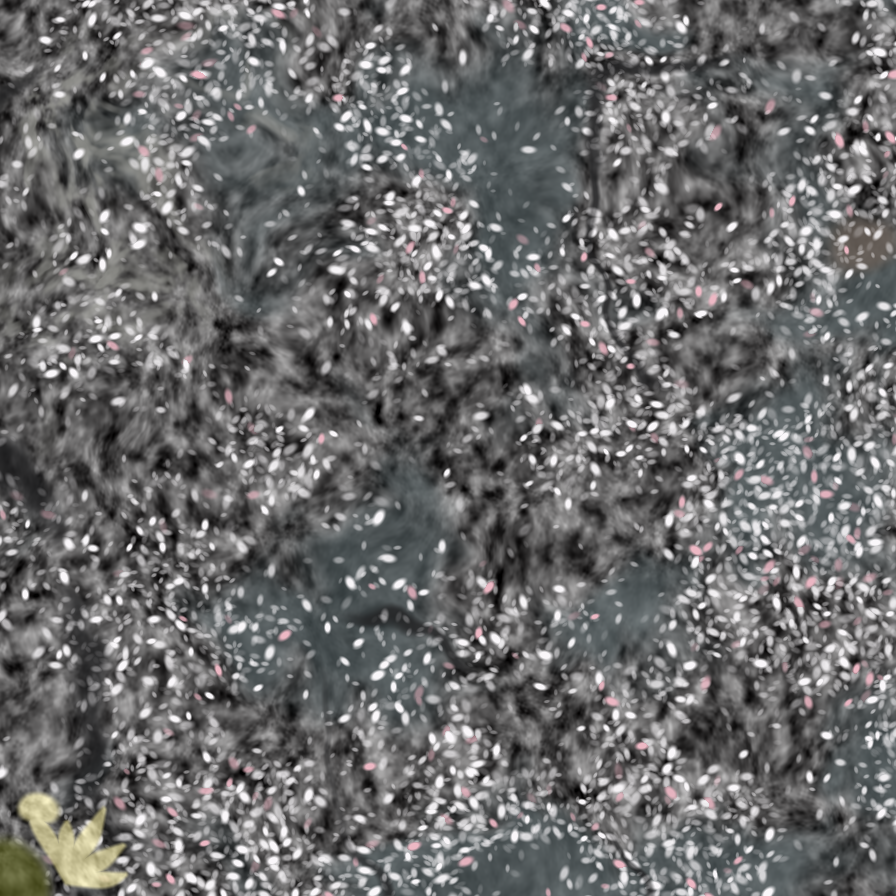
This texture is drawn by a three.js fragment shader. Its source:

```glsl
// Wet dark slate with clustered white glints, cracks, pale lichen and a few dry leaves.
varying vec2 vUv;

const vec3 SLATE = vec3(0.315, 0.345, 0.352);
const vec3 ROUGH_STONE = vec3(0.345, 0.34, 0.34);
const vec3 CRACK = vec3(0.13, 0.13, 0.135);
const vec3 LICHEN = vec3(0.60, 0.60, 0.58);
const vec3 GLINT = vec3(0.98, 0.97, 0.98);
const vec3 PINK_GLINT = vec3(0.93, 0.72, 0.77);
const vec3 LEAF = vec3(0.84, 0.81, 0.62);
const vec3 MOSS = vec3(0.36, 0.37, 0.20);
const vec3 EARTH = vec3(0.40, 0.36, 0.33);

const float GRAIN_SCALE = 72.0;
const float GRAIN_CONTRAST = 0.85;
const float CLUSTER_SCALE = 10.0;
const float LARGE_CELLS = 72.0;
const float SMALL_CELLS = 105.0;
const float LEAF_COUNT = 5.0;
const vec2 LEAF_ROOT = vec2(0.065, 0.005);

float hash(vec2 p) {
  vec3 q = fract(p.xyx * vec3(0.1031, 0.1030, 0.0973));
  q += dot(q, q.yzx + 33.33);
  return fract((q.x + q.y) * q.z);
}

float noise(vec2 p) {
  vec2 cell = floor(p);
  vec2 f = fract(p);
  f = f * f * (3.0 - 2.0 * f);
  float low = mix(hash(cell), hash(cell + vec2(1.0, 0.0)), f.x);
  float high = mix(hash(cell + vec2(0.0, 1.0)), hash(cell + 1.0), f.x);
  return mix(low, high, f.y);
}

float fbm(vec2 p) {
  float sum = 0.0;
  float weight = 0.57;
  for (int i = 0; i < 3; i++) {
    sum += weight * noise(p);
    p = mat2(1.6, 1.2, -1.2, 1.6) * p + 17.3;
    weight *= 0.5;
  }
  return sum;
}

// Chance of finding a glint at a place; the left side is duller.
float glintChance(vec2 p) {
  float cluster = smoothstep(0.34, 0.72, fbm(p * CLUSTER_SCALE + 41.0));
  return mix(0.06, 0.85, cluster) * mix(0.55, 1.0, smoothstep(0.05, 0.3, p.x));
}

// Scattered soft ellipses: x is the brightness, y the pink tint.
vec2 glints(vec2 uv, float cells, float seed) {
  vec2 p = uv * cells;
  vec2 result = vec2(0.0);
  for (int j = -1; j <= 1; j++) {
    for (int i = -1; i <= 1; i++) {
      vec2 id = floor(p) + vec2(float(i), float(j));
      vec2 key = id + seed;
      vec2 center = id + vec2(hash(key + 3.1), hash(key + 7.7));
      float present = step(hash(key + 11.3), glintChance(center / cells));
      float angle = hash(key + 19.9) * 3.14;
      float c = cos(angle);
      float s = sin(angle);
      vec2 d = mat2(c, -s, s, c) * (p - center);
      float size = mix(0.28, 0.52, hash(key + 23.5));
      float spot = 1.0 - smoothstep(0.4, 1.3, length(d / vec2(1.3, 0.75)) / size);
      float shine = present * spot * mix(0.25, 1.15, hash(key + 29.1));
      float pink = step(0.9, hash(key + 37.7));
      if (shine > result.x) result = vec2(shine, pink);
    }
  }
  return result;
}

// Tapered leaves fanning out from one root.
float leaves(vec2 p) {
  float mask = 1.0 - smoothstep(0.017, 0.027, length(p - vec2(0.055, 0.1)));
  for (float i = 0.0; i < LEAF_COUNT; i++) {
    float angle = mix(0.15, 1.75, i / (LEAF_COUNT - 1.0));
    vec2 tip = vec2(cos(angle), sin(angle)) * mix(0.07, 0.11, hash(vec2(i, 5.0)));
    vec2 q = p - LEAF_ROOT;
    float t = clamp(dot(q, tip) / dot(tip, tip), 0.0, 1.0);
    float width = 0.003 + 0.03 * t * (1.0 - t);
    mask = max(mask, 1.0 - smoothstep(-0.003, 0.003, length(q - tip * t) - width));
  }
  return mask;
}

void main() {
  vec2 uv = vUv;
  vec2 warp = vec2(fbm(uv * 7.0), fbm(uv * 7.0 + 31.0)) - 0.5;
  vec2 bent = uv + warp * 0.16;

  // Smooth wet patches between rough grain
  float rough = smoothstep(0.32, 0.6, fbm(bent * 7.0 + 9.0) + 0.25 * (1.0 - smoothstep(0.1, 0.3, uv.x)));
  float grain = fbm((uv + warp * 0.06) * GRAIN_SCALE * vec2(1.0, 0.85)) - 0.5;
  vec3 color = mix(SLATE, ROUGH_STONE, rough);
  color += grain * GRAIN_CONTRAST * mix(0.22, 1.0, rough) + (fbm(uv * 16.0) - 0.5) * 0.14;

  // Lichen crust and earth hollow
  float crust = 1.0 - smoothstep(0.06, 0.24, length((uv - vec2(0.11, 0.77)) * vec2(1.0, 0.8) + warp * 0.3));
  color = mix(color, LICHEN, crust * smoothstep(0.42, 0.75, fbm(bent * 38.0)) * 0.8);
  float hollow = length((uv - vec2(0.945, 0.735)) * vec2(0.7, 1.0) + warp * 0.06);
  color = mix(color, EARTH, 0.8 * (1.0 - smoothstep(0.02, 0.045, hollow)));

  // Broken cracks, mostly running downwards to the right
  vec2 slanted = vec2(bent.x * 6.0 + bent.y * 2.0, bent.y * 2.6 - bent.x);
  float ridge = abs(noise(slanted + 4.0) - 0.5);
  float crack = (1.0 - smoothstep(0.008, 0.05, ridge)) * smoothstep(0.38, 0.6, noise(uv * 6.0 + 13.0));
  color = mix(color, CRACK, crack * 0.8);

  // Glints over the stone
  vec2 small = glints(uv + warp * 0.02, SMALL_CELLS, 60.0);
  vec2 large = glints(uv + warp * 0.02, LARGE_CELLS, 0.0);
  float cover = 1.0 - 0.6 * crack;
  color = mix(color, GLINT, clamp(small.x * 0.5 * cover, 0.0, 1.0));
  color = mix(color, mix(GLINT, PINK_GLINT, large.y), clamp(large.x * cover, 0.0, 1.0));

  // Plants in the lower left corner
  float moss = 1.0 - smoothstep(0.035, 0.055, length(uv * vec2(1.0, 0.7) + warp * 0.04));
  color = mix(color, MOSS + grain * 0.3, moss);
  color = mix(color, LEAF + grain * 0.5, leaves(uv + warp * 0.05) * 0.9);

  gl_FragColor = vec4(clamp(color, 0.0, 1.0), 1.0);
}
```
